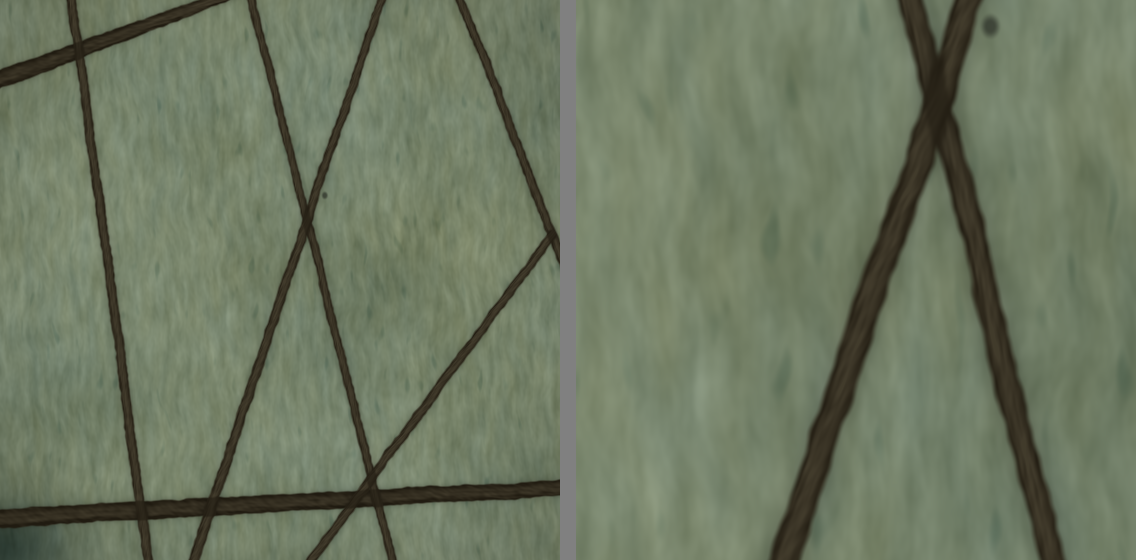
Left: the whole. Right: its middle third, enlarged.
This texture is drawn by a Shadertoy shader. Its source:

```glsl
// Dark twisted cords crossing over a mottled grey-green felt.
// The felt is stretched gradient noise; each cord is a tapered segment with
// noisy edges, strand shading along its length and darker knots at crossings.

vec2 hashGradient(vec2 cell) {
    vec2 h = vec2(dot(cell, vec2(127.1, 311.7)), dot(cell, vec2(269.5, 183.3)));
    return 2.0 * fract(sin(h) * 43758.55) - 1.0;
}

float gradientNoise(vec2 p) {
    vec2 i = floor(p), f = fract(p);
    vec2 u = f * f * f * (f * (f * 6.0 - 15.0) + 10.0);
    vec2 e = vec2(1.0, 0.0);
    float low = mix(dot(hashGradient(i), f),
                    dot(hashGradient(i + e.xy), f - e.xy), u.x);
    float high = mix(dot(hashGradient(i + e.yx), f - e.yx),
                     dot(hashGradient(i + e.xx), f - e.xx), u.x);
    return mix(low, high, u.y);
}

vec3 feltColor(vec2 p) {
    // Upright fibres, gently bent, over broad stains
    vec2 q = p + vec2(0.012 * gradientNoise(p * vec2(9.0, 12.0)) + 0.04 * p.y, 0.0);
    float fibres = 0.075 * gradientNoise(q * vec2(62.0, 17.0))
                 + 0.055 * gradientNoise(q * vec2(115.0, 31.0) + 7.0)
                 + 0.025 * gradientNoise(q * vec2(210.0, 90.0) + 3.0);
    float stains = 0.075 * gradientNoise(p * 3.1 + 11.0)
                 + 0.055 * gradientNoise(p * vec2(10.0, 7.0) + 5.0);
    float tint = gradientNoise(p * 4.3 + 23.0) + 0.8 * gradientNoise(q * vec2(48.0, 13.0) + 31.0);

    vec3 felt = vec3(0.465, 0.515, 0.418) + fibres + stains;
    felt += tint * vec3(0.022, 0.006, -0.022);

    // Sparse bluish flecks, shaded borders and a deep lower left corner
    float flecks = smoothstep(0.25, 0.6, gradientNoise(q * vec2(75.0, 24.0) + 57.0));
    felt -= flecks * vec3(0.07, 0.055, 0.045);
    vec2 edge = 2.0 * p - 1.0;
    felt *= 1.0 - 0.09 * smoothstep(0.5, 1.9, dot(edge, edge));
    vec2 corner = (p - vec2(0.0, 0.02)) / vec2(0.13, 0.085);
    return felt * (1.0 - vec3(0.58, 0.5, 0.48) * exp(-dot(corner, corner)));
}

void mainImage(out vec4 fragColor, in vec2 fragCoord) {
    vec2 p = fragCoord / iResolution.y;
    vec3 color = feltColor(p);

    // Cord end points, thick cords first, and half widths at both ends
    const int CORDS = 7;
    vec4 ends[CORDS] = vec4[CORDS](
        vec4(-0.02, 0.850, 0.42, 1.014), vec4(-0.02, 0.073, 1.02, 0.129),
        vec4(0.125, 1.02, 0.267, -0.02), vec4(0.444, 1.02, 0.706, -0.02),
        vec4(0.687, 1.02, 0.338, -0.02), vec4(0.816, 1.02, 1.010, 0.520),
        vec4(0.986, 0.580, 0.541, -0.02));
    vec2 halfWidths[CORDS] = vec2[CORDS](
        vec2(0.0165, 0.0100), vec2(0.0170, 0.0138), vec2(0.0082, 0.0088),
        vec2(0.0074, 0.0076), vec2(0.0072, 0.0094), vec2(0.0074, 0.0084),
        vec2(0.0078, 0.0082));

    float soft = max(0.0022, 0.8 / iResolution.y);
    float overlap = 0.0;
    for (int i = 0; i < CORDS; i++) {
        float seed = float(i) * 17.3;
        vec2 start = ends[i].xy, span = ends[i].zw - start;
        float len = length(span);
        vec2 dir = span / len, rel = p - start;
        float along = clamp(dot(rel, dir), 0.0, len);
        float side = dot(rel, vec2(-dir.y, dir.x));
        float beyond = dot(rel, dir) - along;

        // Bend the axis and fray the two edges
        side += 0.0045 * gradientNoise(vec2(along * 7.0, seed))
              + 0.0022 * gradientNoise(vec2(along * 32.0, seed + 4.0));
        float width = mix(halfWidths[i].x, halfWidths[i].y, along / len);
        width += 0.16 * width * gradientNoise(vec2(along * 24.0, seed + 9.0));
        float fray = gradientNoise(vec2(along * 75.0, sign(side) * 3.3 + seed));
        float d = length(vec2(side, beyond)) - width - 0.0024 * fray;

        // Contact shadow, then a pale core between dark rims
        float cover = 1.0 - smoothstep(-soft, soft, d);
        color *= 1.0 - 0.16 * exp(-max(d, 0.0) / 0.005) * (1.0 - cover);
        float across = side / width;
        float thick = smoothstep(0.009, 0.014, width);
        float strands = gradientNoise(vec2(along * 38.0 + across, across * 2.6 + seed));
        float twist = gradientNoise(vec2(along * 95.0 + across * 1.6, across * 1.8 + seed));
        float core = 1.0 - smoothstep(0.2, 0.95, abs(across + 0.25 * strands));
        float light = clamp(0.25 + 0.6 * core + 0.45 * strands + 0.4 * twist - 0.22 * thick, 0.0, 1.0);
        vec3 cord = mix(vec3(0.125, 0.105, 0.065), vec3(0.255, 0.230, 0.170), light);
        color = mix(color, cord, cover);
        overlap += 1.0 - smoothstep(-0.003, 0.005, d);
    }

    // Knots where cords meet
    float knot = smoothstep(1.0, 1.9, overlap);
    color = mix(color, vec3(0.135, 0.115, 0.075), 0.65 * knot);

    // One loose speck of dark fibre
    float speck = length((p - vec2(0.58, 0.651)) * vec2(1.0, 0.8));
    color = mix(color, vec3(0.2, 0.22, 0.18), 0.8 * (1.0 - smoothstep(0.002, 0.007, speck)));

    fragColor = vec4(clamp(color, 0.0, 1.0), 1.0);
}
```
